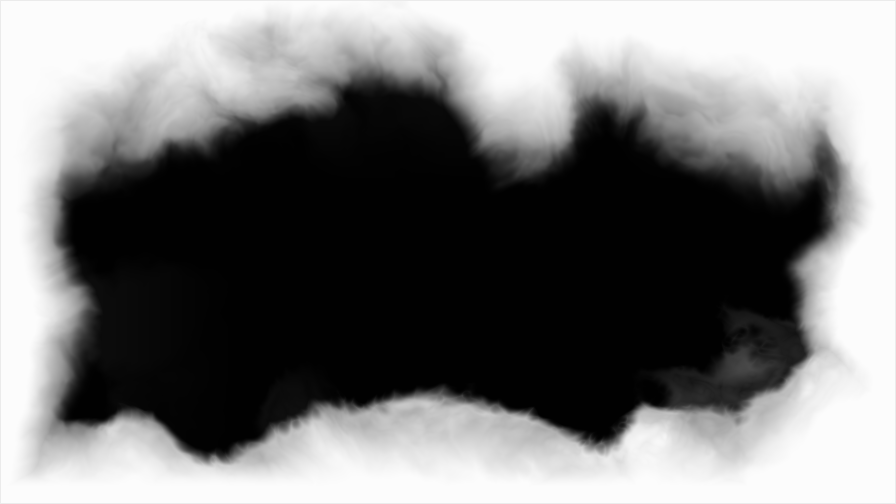
Give the GLSL for this background, as a WebGL 1 fragment shader.

```glsl
precision highp float;

uniform vec2 u_resolution;

const float ASPECT = 1.7778;
const float BLACK_LEVEL = 0.004;
const float WHITE_LEVEL = 0.99;
const float MIST_ROUGHNESS = 0.06;   // displacement of the soft edges
const float MIST_CONTRAST = 0.65;    // patchiness inside the mist
const float PUFF_ROUGHNESS = 0.07;   // displacement of the cumulus rim
const float RIM_SHADE = 0.50;        // grey just below the cumulus rim
const float SMOKE_LEVEL = 0.22;
const float HAZE_LEVEL = 0.05;
const float FRAME_WIDTH = 0.0025;
const float FRAME_LEVEL = 0.93;

float hash(vec2 p) {
  vec3 q = fract(p.xyx * 0.1031);
  q += dot(q, q.yzx + 33.33);
  return fract((q.x + q.y) * q.z);
}

float noise(vec2 p) {
  vec2 i = floor(p);
  vec2 f = fract(p);
  f = f * f * (3.0 - 2.0 * f);
  return mix(mix(hash(i), hash(i + vec2(1.0, 0.0)), f.x),
             mix(hash(i + vec2(0.0, 1.0)), hash(i + vec2(1.0)), f.x), f.y);
}

float fbm(vec2 p) {
  float sum = 0.0;
  float amplitude = 0.5;
  for (int i = 0; i < 5; i++) {
    sum += amplitude * noise(p);
    p = mat2(1.6, 1.2, -1.2, 1.6) * p + 7.3;
    amplitude *= 0.5;
  }
  return sum;
}

// Rounded lumps separated by dark creases
float billow(vec2 p) {
  float sum = 0.0;
  float amplitude = 0.5;
  for (int i = 0; i < 4; i++) {
    sum += amplitude * abs(2.0 * noise(p) - 1.0);
    p = mat2(1.6, 1.2, -1.2, 1.6) * p + 3.7;
    amplitude *= 0.5;
  }
  return sum;
}

// Flat-topped bump
float lobe(float x, float center, float width) {
  float u = (x - center) / width;
  return exp(-u * u * u * u);
}

// Depth of the upper mist, measured down from the top
float ceilingDepth(float x) {
  float leftBank = 0.27 * (1.0 - smoothstep(0.10, 0.76, x));
  float middleBank = 0.155 * smoothstep(0.84, 0.99, x) * (1.0 - smoothstep(1.09, 1.44, x));
  float rightBank = 0.21 * smoothstep(1.20, 1.52, x);
  return 0.10 + leftBank + middleBank + rightBank;
}

// Height of the lower cumulus
float floorHeight(float x) {
  return 0.09 + 0.095 * lobe(x, 0.20, 0.16) + 0.12 * lobe(x, 0.86, 0.31)
       + 0.09 * smoothstep(1.20, 1.29, x) + 0.20 * smoothstep(1.45, 1.75, x);
}

// Opacity with a gentle foot and a long shoulder
float mist(float depth, float onset, float width, float grain) {
  float t = clamp((depth + onset) / width + grain, 0.0, 1.0);
  return (1.0 - pow(1.0 - t, 1.6)) * smoothstep(0.0, 0.45, t);
}

float smoke(vec2 p, vec2 center, float radius, float lumps) {
  float d = length(p - center) / radius + 1.8 * (lumps - 0.3);
  return 1.0 - smoothstep(0.5, 1.15, d);
}

void main() {
  vec2 p = gl_FragCoord.xy / u_resolution * vec2(ASPECT, 1.0);

  // Shared turbulence
  vec2 warp = vec2(fbm(p * 4.0 + 11.0), fbm(p * 4.0 + 29.0)) - 0.48;
  float wisps = fbm(p * 5.0 + 1.6 * warp) - 0.48;
  float lumps = billow(p * 9.0 + warp);
  float rough = MIST_ROUGHNESS * wisps;

  // Soft mist along the top and sides
  float ceiling = ceilingDepth(p.x + 0.06 * warp.x);
  float leftDepth = 0.095 + 0.035 * lobe(p.y, 0.30, 0.13);
  float rightDepth = 0.125 + 0.06 * lobe(p.y, 0.41, 0.11);
  float top = mist(ceiling - (1.0 - p.y) + rough, 0.10, 0.10 + 0.7 * ceiling, MIST_CONTRAST * wisps);
  float left = mist(leftDepth - p.x + rough, 0.075, 0.15, 0.35 * wisps);
  float right = mist(rightDepth - (ASPECT - p.x) + rough, 0.04, 0.115, 0.35 * wisps);
  float light = 1.0 - (1.0 - top) * (1.0 - left) * (1.0 - right);

  // Faint haze and dark smoke inside the opening
  float haze = 1.0 - smoothstep(0.10, 0.50, p.x) + smoothstep(0.62, 0.85, p.y);
  light = max(light, HAZE_LEVEL * haze * clamp(0.35 + 4.0 * wisps, 0.0, 1.0));
  float plume = smoke(p, vec2(1.48, 0.27), 0.105, lumps);
  plume = max(plume, 0.8 * smoke(p, vec2(1.37, 0.19), 0.090, lumps));
  plume = max(plume, 0.6 * smoke(p, vec2(1.59, 0.32), 0.080, lumps));
  plume = max(plume, 0.3 * smoke(p, vec2(0.58, 0.17), 0.080, lumps));
  light = max(light, SMOKE_LEVEL * plume * (0.3 + 1.8 * lumps));

  // Crisp cumulus along the bottom
  float depth = floorHeight(p.x) - p.y + PUFF_ROUGHNESS * (wisps + 1.1 * (0.25 - lumps));
  float cover = smoothstep(-0.018, 0.025, depth);
  float body = max(smoothstep(0.0, 0.16, depth), 1.0 - smoothstep(0.03, 0.12, p.y));
  float shade = mix(RIM_SHADE + 0.7 * wisps + 0.5 * lumps, 1.0, body);
  light = mix(light, max(light, clamp(shade, 0.0, 1.0)), cover);

  // Pale hairline frame
  vec2 border = min(p, vec2(ASPECT, 1.0) - p);
  float frame = 1.0 - smoothstep(0.5 * FRAME_WIDTH, FRAME_WIDTH, min(border.x, border.y));
  light = mix(light, min(light, FRAME_LEVEL), frame);

  gl_FragColor = vec4(vec3(mix(BLACK_LEVEL, WHITE_LEVEL, light)), 1.0);
}
```
